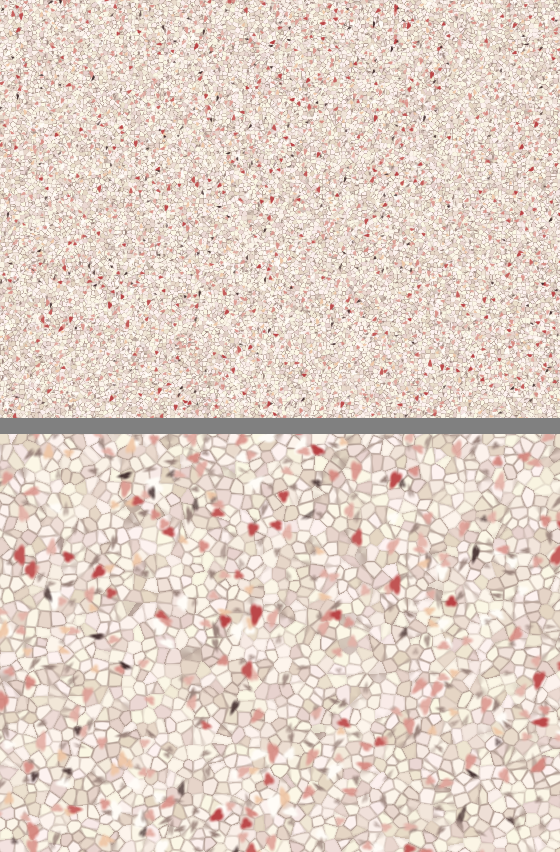
Top, the full canvas; bottom, a detail of the centre.
This texture is drawn by a Shadertoy shader. Its source:

```glsl
#define GRAINS 105.0
#define SOFTNESS 0.0021
#define SLANT 0.6
#define CREAM vec3(0.99, 0.96, 0.92)
#define BEIGE vec3(0.90, 0.83, 0.78)
#define SEAM vec3(0.68, 0.60, 0.56)
#define GREY vec3(0.60, 0.51, 0.48)
#define PINK vec3(0.90, 0.71, 0.67)
#define CORAL vec3(0.83, 0.50, 0.47)
#define RED vec3(0.72, 0.25, 0.26)
#define DARK vec3(0.27, 0.19, 0.19)

vec2 hash2(vec2 p) {
    vec2 q = vec2(dot(p, vec2(127.1, 311.7)), dot(p, vec2(269.5, 183.3)));
    return fract(sin(q) * 43758.5453);
}

// Packed pale grains with shaded seams (Voronoi cells)
vec3 groundColor(vec2 p) {
    p *= GRAINS;
    vec2 base = floor(p), nearestId = base;
    float nearest = 9.0, second = 9.0;
    for (int y = -1; y <= 1; y++)
    for (int x = -1; x <= 1; x++) {
        vec2 id = base + vec2(x, y);
        float dist = length(id + hash2(id) - p);
        if (dist < nearest) {
            second = nearest;
            nearest = dist;
            nearestId = id;
        } else {
            second = min(second, dist);
        }
    }
    vec2 tone = hash2(nearestId + 17.3);
    vec2 variation = hash2(nearestId + 71.9);
    vec3 grain = mix(BEIGE, CREAM, smoothstep(0.0, 0.6, tone.x));
    grain += (variation.x - 0.5) * vec3(-0.01, 0.025, -0.05);
    float seam = 1.0 - smoothstep(0.0, 0.3, second - nearest);
    return mix(grain, SEAM, seam * mix(0.15, 0.95, tone.y));
}

// Scattered angular chips: x is coverage, y a random shade
vec2 chips(vec2 p, float cells, float density, float radius, float stretch, float seed) {
    float soft = max(SOFTNESS, 0.8 / iResolution.y) * cells;
    vec2 result = vec2(0.0);
    p *= cells;
    vec2 base = floor(p);
    for (int y = -1; y <= 1; y++)
    for (int x = -1; x <= 1; x++) {
        vec2 id = base + vec2(x, y);
        vec2 pick = hash2(id + seed);
        if (pick.x > density) continue;
        vec2 form = hash2(id + seed + 43.7);
        vec2 d = p - id - hash2(id + seed + 91.1);
        float angle = SLANT + (form.x - 0.5) * 2.6;
        float c = cos(angle), s = sin(angle);
        vec2 q = vec2(c * d.x + s * d.y, c * d.y - s * d.x);
        float aspect = mix(1.0, stretch, form.y);
        q *= vec2(1.0 / aspect, aspect);
        // Uneven outline and varied size
        float outline = 1.0 + 0.18 * sin(3.0 * atan(q.y, q.x + 1e-5) + 6.28 * pick.y);
        float size = radius * mix(0.7, 1.35, form.x * form.y + 0.3 * pick.y);
        float cover = 1.0 - smoothstep(-soft, soft, length(q) - size * outline);
        if (cover > result.x) result = vec2(cover, pick.y);
    }
    return result;
}

void mainImage(out vec4 fragColor, in vec2 fragCoord) {
    vec2 p = fragCoord / iResolution.y;
    vec3 color = groundColor(p);

    // Pale and grey chips
    vec2 white = chips(p, 42.0, 0.14, 0.20, 1.4, 11.0);
    color = mix(color, vec3(1.0, 0.99, 0.97), white.x);
    vec2 grey = chips(p, 70.0, 0.28, 0.19, 1.7, 23.0);
    color = mix(color, GREY, grey.x * mix(0.45, 1.0, grey.y));

    // Pink to coral chips, a few of them peach
    vec2 pink = chips(p, 62.0, 0.30, 0.25, 1.4, 37.0);
    vec3 blush = mix(PINK, CORAL, pink.y * pink.y);
    blush += step(pink.y, 0.2) * vec3(0.04, 0.07, -0.02);
    color = mix(color, blush, pink.x * 0.9);

    // Strong red chips and thin dark splinters
    vec2 red = chips(p, 45.0, 0.11, 0.20, 1.4, 53.0);
    color = mix(color, mix(CORAL, RED, 0.35 + 0.65 * red.y), red.x);
    vec2 dark = chips(p, 32.0, 0.13, 0.10, 1.7, 67.0);
    color = mix(color, DARK, dark.x * mix(0.6, 1.0, dark.y));

    fragColor = vec4(clamp(color, 0.0, 1.0), 1.0);
}
```
